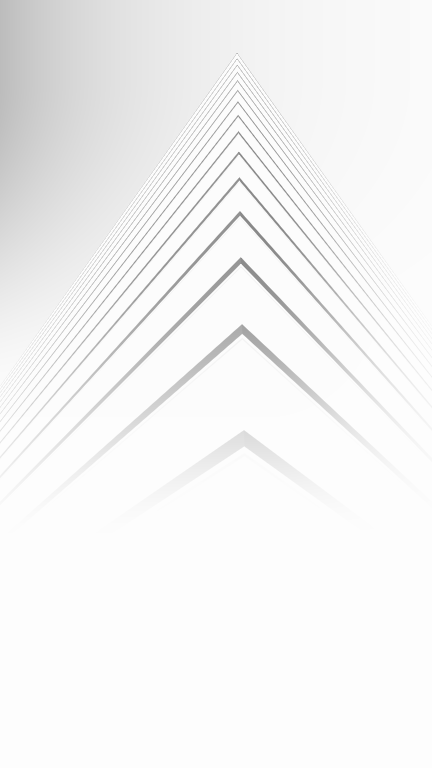
Reproduce this background procedurally as a Shadertoy shader.

```glsl
// A pale tower corner seen from below, its dark floor ledges dissolving into white mist.
// Each pixel is traced along its face's vanishing point to the corner edge, which gives
// a continuous floor number; ledges are box-filtered repeats of that number.

// Perspective, in canvas heights (origin at the lower left)
const vec2  ZENITH      = vec2(0.3064, 1.052);   // where vertical edges meet
const vec2  LEFT_POINT  = vec2(-0.693, 1.098);   // vanishing points, right and down
const vec2  RIGHT_POINT = vec2(0.746, 1.163);    // from the zenith
const float EDGE_LEAN   = 0.0185;
const float FLOOR_SCALE = 2.103;
const float FLOOR_SHIFT = 3.436;
const float ROOF_FLOOR  = 14.1;
const float ASPECT      = 0.5625;

// Ledges, measured in floors
const float LEDGE_WIDTH = 0.115;
const float SEAM_WIDTH  = 0.02;
const float SEAM_OFFSET = 0.16;

// Tones
const float WHITE         = 0.992;
const float FACE          = 0.987;
const float LEDGE_DARK    = 0.41;
const float SEAM_DARK     = 0.05;
const float SKY_DARK      = 0.255;
const float SKY_DECAY     = 0.182;
const vec2  SKY_HEIGHTS   = vec2(0.453, 0.896);
const vec2  MIST_HEIGHTS  = vec2(0.29, 0.70);
const vec2  RIGHT_FADE    = vec2(0.03, 0.27);

// Floor number of a point given relative to the zenith, y downwards
float floorNumber(vec2 q) {
    vec2 vanish = q.x < EDGE_LEAN * q.y ? LEFT_POINT : RIGHT_POINT;
    vec2 ray = q - vanish;
    float t = (EDGE_LEAN * vanish.y - vanish.x) / (ray.x - EDGE_LEAN * ray.y);
    float drop = max(vanish.y + t * ray.y, 0.02);
    return FLOOR_SCALE / drop - FLOOR_SHIFT;
}

// Integral of a unit-period stripe that fills the end of each period
float stripeIntegral(float x, float width) {
    return floor(x) * width + max(fract(x) - 1.0 + width, 0.0);
}

// Average stripe coverage over a pixel footprint
float stripe(float x, float width, float footprint) {
    float halfStep = 0.5 * footprint;
    return (stripeIntegral(x + halfStep, width)
          - stripeIntegral(x - halfStep, width)) / footprint;
}

void mainImage(out vec4 fragColor, in vec2 fragCoord) {
    vec2 p = fragCoord / iResolution.xy * vec2(ASPECT, 1.0);
    vec2 q = vec2(p.x - ZENITH.x, ZENITH.y - p.y);

    // Sky: grey at the upper left, fading right and down
    float skyShade = SKY_DARK * exp(-p.x / SKY_DECAY)
                   * smoothstep(SKY_HEIGHTS.x, SKY_HEIGHTS.y, p.y);
    float sky = WHITE - skyShade;

    // Floors and their pixel footprint
    float level = floorNumber(q);
    float footprint = max(length(vec2(dFdx(level), dFdy(level))), 1e-4);
    float inside = clamp((ROOF_FLOOR - level) / footprint + 0.5, 0.0, 1.0);

    // Mist swallows the base and the far right
    float side = q.x - EDGE_LEAN * q.y;
    float clarity = smoothstep(MIST_HEIGHTS.x, MIST_HEIGHTS.y, p.y)
                  * (1.0 - 0.8 * smoothstep(RIGHT_FADE.x, RIGHT_FADE.y, side));

    // Ledges, slightly darker on the right face, each with a thin seam below
    float faceTone = mix(1.0, 1.1, smoothstep(-0.001, 0.001, side));
    float ledge = LEDGE_DARK * faceTone * stripe(level, LEDGE_WIDTH, footprint);
    float seam = SEAM_DARK * stripe(level + SEAM_OFFSET, SEAM_WIDTH, footprint);
    float tower = mix(WHITE, FACE, clarity) - (ledge + seam) * clarity;

    fragColor = vec4(vec3(mix(sky, tower, inside)), 1.0);
}
```
